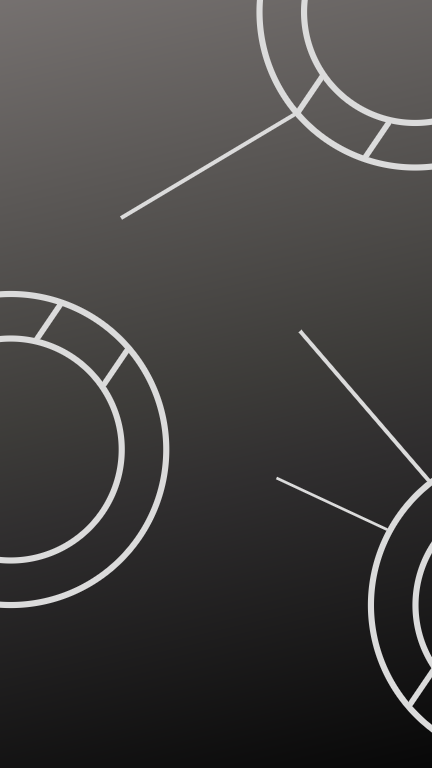
Write a Shadertoy shader that draws this background.

```glsl
// Pale double rings with paired spokes and thin rays over a dark diagonal gradient.
#define OUTER_RADIUS 0.2025
#define INNER_RADIUS 0.1445
#define RING_HALF_WIDTH 0.0040
#define SPOKE_HALF_WIDTH 0.0037
#define SPOKE_OFFSET 0.0527
#define SPOKE_DIR vec2(0.562, 0.827)
#define GRADIENT_TILT 0.23
#define LINE_COLOR vec3(0.858, 0.857, 0.857)

// Ring centre in canvas heights; z flips the spokes to the opposite side.
const vec3 rings[3] = vec3[3](
    vec3(0.5404, 0.9844, 1.0),
    vec3(0.0140, 0.4147, -1.0),
    vec3(0.6855, 0.2120, 1.0));

// Ray start (xy) and end (zw), with matching half widths.
const vec4 rays[3] = vec4[3](
    vec4(0.1576, 0.7161, 0.3867, 0.8529),
    vec4(0.3906, 0.5690, 0.5599, 0.3724),
    vec4(0.3600, 0.3776, 0.5052, 0.3099));
const float rayHalfWidths[3] = float[3](0.0026, 0.0026, 0.0018);

// Signed distance to a straight stroke with square-cut ends.
float strokeDistance(vec2 p, vec2 a, vec2 b, float halfWidth) {
    vec2 dir = normalize(b - a);
    vec2 q = p - 0.5 * (a + b);
    vec2 local = vec2(dot(q, dir), dot(q, vec2(-dir.y, dir.x)));
    vec2 d = abs(local) - vec2(0.5 * length(b - a), halfWidth);
    return length(max(d, 0.0)) + min(max(d.x, d.y), 0.0);
}

// Two concentric circles joined on one side by two parallel spokes.
float ringDistance(vec2 q) {
    float r = length(q);
    float circles = min(abs(r - OUTER_RADIUS), abs(r - INNER_RADIUS)) - RING_HALF_WIDTH;
    float across = dot(q, vec2(SPOKE_DIR.y, -SPOKE_DIR.x));
    float spokes = abs(abs(across) - SPOKE_OFFSET) - SPOKE_HALF_WIDTH;
    float outsideBand = max(r - OUTER_RADIUS, INNER_RADIUS - r);
    spokes = max(spokes, max(outsideBand, dot(q, SPOKE_DIR)));
    return min(circles, spokes);
}

// Warm grey through charcoal to near black.
vec3 background(vec2 uv, float aspect) {
    float tilt = GRADIENT_TILT * aspect;
    float t = (1.0 - uv.y + tilt * uv.x) / (1.0 + tilt);
    vec3 c = mix(vec3(0.460, 0.442, 0.437), vec3(0.240, 0.235, 0.225), clamp(t / 0.5, 0.0, 1.0));
    c = mix(c, vec3(0.188, 0.181, 0.184), clamp((t - 0.5) / 0.12, 0.0, 1.0));
    return mix(c, vec3(0.030), clamp((t - 0.62) / 0.38, 0.0, 1.0));
}

void mainImage(out vec4 fragColor, in vec2 fragCoord) {
    vec2 p = fragCoord / iResolution.y;
    float pixel = 1.0 / iResolution.y;

    // Nearest line work
    float d = 1.0;
    for (int i = 0; i < 3; i++) {
        d = min(d, ringDistance((p - rings[i].xy) * rings[i].z));
        d = min(d, strokeDistance(p, rays[i].xy, rays[i].zw, rayHalfWidths[i]));
    }

    // Composite with one pixel of edge smoothing
    float coverage = clamp(0.5 - d / pixel, 0.0, 1.0);
    vec3 color = background(fragCoord / iResolution.xy, iResolution.x / iResolution.y);
    fragColor = vec4(mix(color, LINE_COLOR, coverage), 1.0);
}
```
